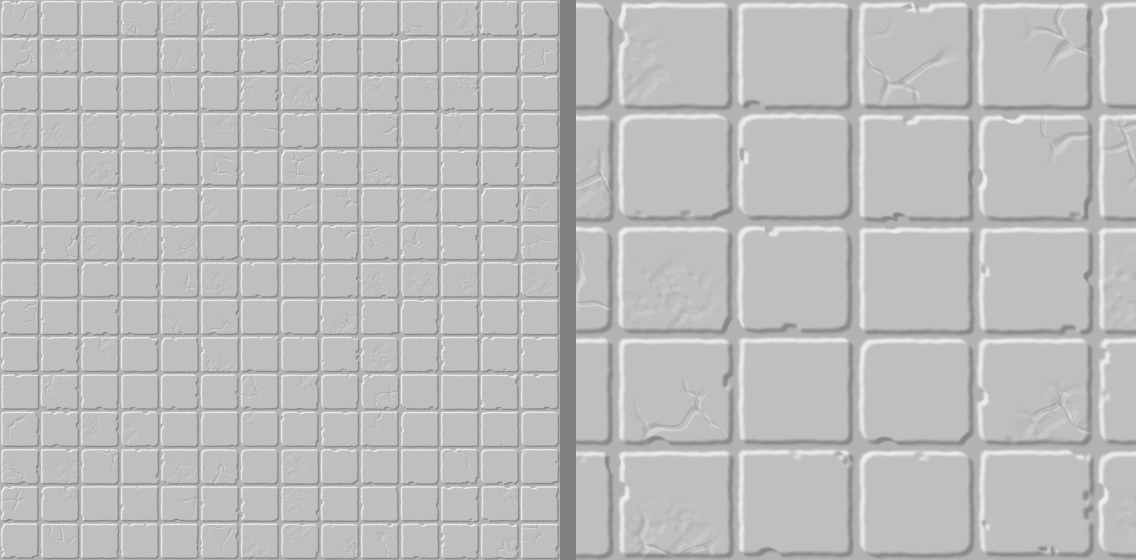
Left: the whole. Right: its middle third, enlarged.
Give the GLSL for this texture map, as a three.js fragment shader.

```glsl
// Embossed grey wall of small worn square tiles, 14 across and 15 down, lit from the upper left.
varying vec2 vUv;

const vec2 TILE_COUNT = vec2(14.0, 15.0);
const float FACE_GREY = 0.75;
const float GROOVE_GREY = 0.70;
const float HIGHLIGHT = 0.19;
const float SHADOW = 0.20;

vec2 hash2(vec2 p) {
  vec2 k = vec2(dot(p, vec2(127.1, 311.7)), dot(p, vec2(269.5, 183.3)));
  return fract(sin(k) * 43758.5);
}

// Layered sines, roughly -1 to 1.
float waves(vec2 p, float phase) {
  float a = sin(p.x * 1.7 + 1.3 * sin(p.y * 1.1 + phase) + phase);
  float b = sin(p.y * 2.3 + 1.5 * sin(p.x * 1.9 - phase));
  float c = sin(dot(p, vec2(3.1, -3.7)) + 2.0 * a);
  return 0.4 * a + 0.35 * b + 0.25 * c;
}

// Cellular noise: nearest distance, second distance, random value of the cell.
vec3 cellular(vec2 p) {
  vec2 base = floor(p);
  vec3 result = vec3(8.0, 8.0, 0.0);
  for (int y = -1; y <= 1; y++) {
    for (int x = -1; x <= 1; x++) {
      vec2 cell = base + vec2(float(x), float(y));
      float d = length(cell + hash2(cell) - p);
      if (d < result.x) {
        result = vec3(d, result.x, hash2(cell + 71.0).x);
      } else {
        result.y = min(result.y, d);
      }
    }
  }
  return result;
}

float roundedBox(vec2 p, vec2 halfSize, float radius) {
  vec2 q = abs(p) - halfSize + radius;
  return length(max(q, 0.0)) + min(max(q.x, q.y), 0.0) - radius;
}

// Small bites taken out where a few random cells meet the tile rim.
float chips(vec2 p, float amount) {
  vec3 c = cellular(p * 4.5 + 13.0);
  float bite = smoothstep(0.45, 0.15, c.x) * smoothstep(0.0, 0.2, c.y - c.x);
  return bite * step(1.0 - amount, c.z);
}

// Thin branching lines along warped cell borders.
float cracks(vec2 p, float phase) {
  vec2 warp = vec2(waves(p * 6.0, phase), waves(p.yx * 6.0, phase + 4.0));
  vec3 c = cellular(p * 1.9 + 0.13 * warp + phase);
  return smoothstep(0.075, 0.015, c.y - c.x);
}

// Height of the wall: 0 in the groove, 1 on an unworn face.
float wallHeight(vec2 p) {
  vec2 id = floor(p);
  vec2 q = fract(p) - 0.5;
  vec2 shape = hash2(id + 3.0);
  vec2 shift = hash2(id + 19.0) - 0.5;
  vec2 wear = hash2(id + 47.0);
  float phase = 6.28 * shape.y;

  // Tile outline
  float radius = mix(0.04, 0.13, shape.x * shape.x);
  float d = roundedBox(q - 0.018 * shift, vec2(0.455), radius);
  d += 0.007 * waves(q * 7.0, phase) + 0.004 * waves(q * 24.0, phase + 2.0);
  d += 0.045 * chips(p, 0.22);
  float face = smoothstep(0.022, -0.022, d);

  // Cracks, kept to one side of a few tiles
  vec2 center = 0.8 * (hash2(id + 83.0) - 0.5);
  float area = smoothstep(0.5, 0.2, length(q - center));
  float crack = cracks(p, phase) * area * step(0.74, wear.x);

  // Shallow flaked patches with ragged rims
  float ragged = waves(q * 9.0, phase) + 0.35 * waves(q * 27.0, phase);
  float flake = smoothstep(0.05, 0.25, ragged) * area * step(0.76, wear.y);

  // Barely visible unevenness
  float grain = 0.012 * waves(p * 5.0, phase);
  return face * (1.0 - 0.38 * crack - 0.17 * flake + grain);
}

void main() {
  vec2 p = vUv * TILE_COUNT;
  vec2 lightStep = 0.018 * vec2(1.0, -1.0);
  float nearSide = wallHeight(p - lightStep);
  float farSide = wallHeight(p + lightStep);

  // Slopes facing the light brighten, the others darken
  float slope = farSide - nearSide;
  float level = smoothstep(0.0, 0.8, 0.5 * (nearSide + farSide));
  float grey = mix(GROOVE_GREY, FACE_GREY, level);
  grey += HIGHLIGHT * max(slope, 0.0) + SHADOW * min(slope, 0.0);
  gl_FragColor = vec4(vec3(grey), 1.0);
}
```
